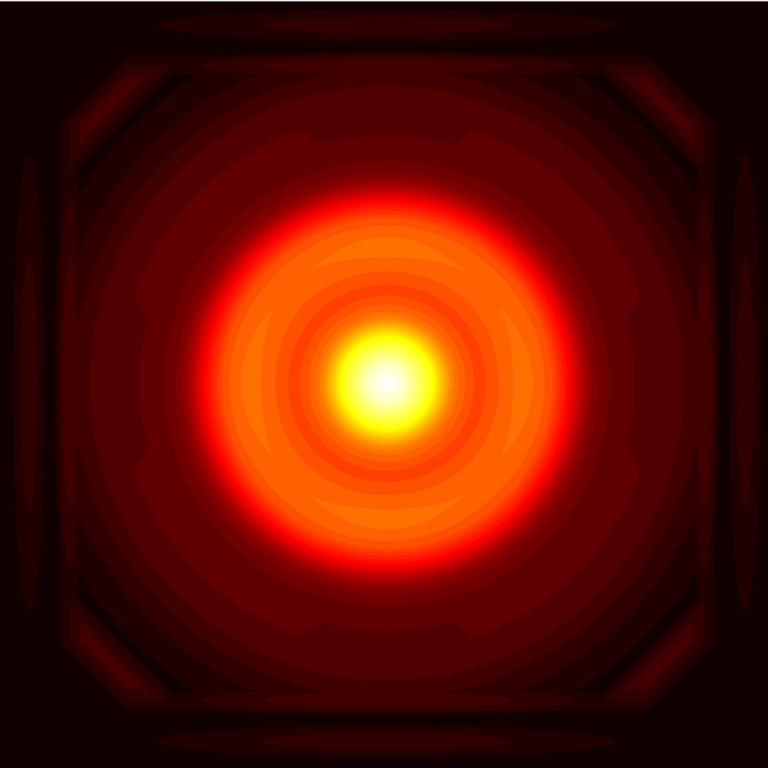
Give the GLSL for this background, as a Shadertoy shader.

```glsl
// A glowing core inside a bright ring, fading to dark red diffraction bands.
// A radial height profile plus four-fold lobes gives one scalar field, which is
// cut into even contour levels and coloured with a black-red-yellow-white ramp.

const float SPAN = 768.0;                // field units across the canvas
const vec2 CENTER = vec2(0.504, 0.501);  // core position, canvas fraction
const float RED_STEPS = 16.0;            // levels in the red ramp and green ramp
const float BLUE_STEPS = 12.0;           // levels from yellow to white
const float RING_RADIUS = 136.0;
const float RING_LOBING = 0.2;           // strength of the four crescents
const float NOTCH_RADIUS = 250.0;
const float NOTCH_DEPTH = 0.47;
const vec2 INNER_LOBE = vec2(317.0, 0.0);
const vec2 INNER_LOBE_SIZE = vec2(8.0, 124.0);
const vec2 OUTER_LOBE = vec2(358.0, 0.0);
const vec2 OUTER_LOBE_SIZE = vec2(16.0, 228.0);
const float TOP_LINE = 0.0018;           // thickness of the pale top edge

// Radial profile: radius, contour height
const int KNOTS = 23;
const vec2 PROFILE[KNOTS] = vec2[KNOTS](
    vec2(0, 45), vec2(20, 41.2), vec2(45, 33), vec2(55, 28.5),
    vec2(65, 24.5), vec2(74, 22.5), vec2(92, 20.5), vec2(113, 22),
    vec2(125, 22.8), vec2(136, 23.15), vec2(147, 22.8), vec2(157, 22),
    vec2(165, 21), vec2(182, 16.5), vec2(197, 11), vec2(207, 8.4),
    vec2(224, 7), vec2(268, 6), vec2(298, 5), vec2(315, 4),
    vec2(335, 3), vec2(362, 2), vec2(400, 1));

float radialHeight(float r) {
    float h = PROFILE[0].y;
    for (int i = 1; i < KNOTS; i++) {
        vec2 a = PROFILE[i - 1], b = PROFILE[i];
        h += (b.y - a.y) * clamp((r - a.x) / (b.x - a.x), 0.0, 1.0);
    }
    return h;
}

float bell(float x, float width) {
    x /= width;
    return exp(-x * x);
}

// Elliptic bump: base level on its rim, base + rise at its middle
float lobe(vec2 q, vec2 center, vec2 size, float base, float rise) {
    vec2 d = (q - center) / size;
    return base + rise * (1.0 - dot(d, d));
}

float fieldHeight(vec2 p) {
    vec2 a = abs(p);
    vec2 q = vec2(max(a.x, a.y), min(a.x, a.y));  // fold onto one octant
    float r = length(p);
    float h = radialHeight(r);

    // Crescents in the ring and notches in the dim halo
    vec2 n = a / max(r, 0.001);
    float cos4 = 1.0 - 8.0 * n.x * n.x * n.y * n.y;
    h += RING_LOBING * cos4 * bell(r - RING_RADIUS, 25.0);
    float nearAxis = 1.0 - smoothstep(60.0, 95.0, q.y);
    h -= NOTCH_DEPTH * nearAxis * bell(r - NOTCH_RADIUS, 25.0);

    // Clipped square frame with dark slivers near its corners
    float diagonal = a.x + a.y;
    float edge = min(587.0 - diagonal, 327.0 - q.x);
    float frame = min(edge, max(diagonal - 525.0, q.x - 312.0));
    h = min(max(h, 2.0 + frame / 10.0), 2.0 + edge / 3.0);

    // Long lobes along each side
    h = max(h, lobe(q, INNER_LOBE, INNER_LOBE_SIZE, 4.0, 0.8));
    return max(h, lobe(q, OUTER_LOBE, OUTER_LOBE_SIZE, 2.0, 1.43));
}

// Integer levels with edges one pixel soft
float contour(float h) {
    float w = clamp(fwidth(h), 0.0001, 1.0);
    float s = h + 0.5 * w;
    return floor(s) - 1.0 + min(fract(s) / w, 1.0);
}

vec3 heatColor(float level) {
    return clamp(vec3(level / RED_STEPS,
                      (level - RED_STEPS) / RED_STEPS,
                      (level - 2.0 * RED_STEPS) / BLUE_STEPS), 0.0, 1.0);
}

void mainImage(out vec4 fragColor, in vec2 fragCoord) {
    vec2 uv = fragCoord / iResolution.xy;
    float level = max(contour(fieldHeight((uv - CENTER) * SPAN)), 1.0);
    vec3 color = heatColor(level);

    // Pale hairline on the top edge
    float pixel = 1.0 / iResolution.y;
    float line = clamp((uv.y - 1.0 + TOP_LINE) / pixel + 0.5, 0.0, 1.0);
    fragColor = vec4(mix(color, vec3(0.95), line), 1.0);
}
```
